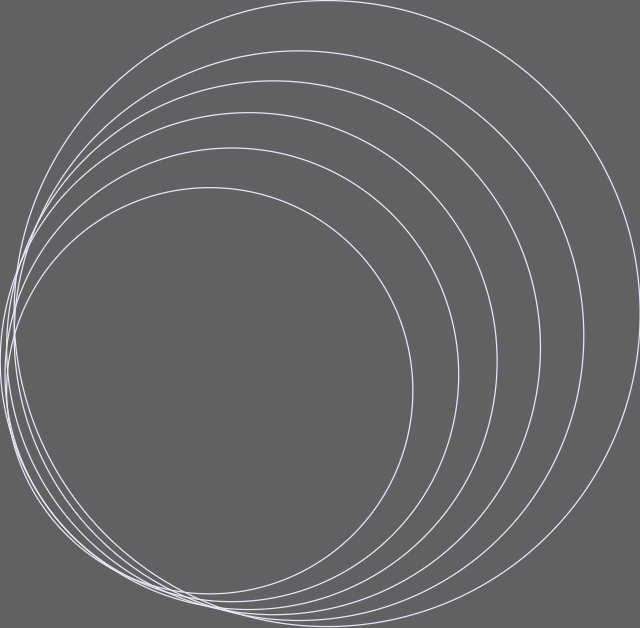
Write a WebGL 1 fragment shader that draws this background.

```glsl
precision highp float;
// Six thin pale rings, nested and leaning to the lower left, on flat grey.

uniform vec2 u_resolution;

const int RING_COUNT = 6;
const float LINE_WIDTH = 0.002;  // in canvas heights
const vec3 BACKGROUND = vec3(0.38);
const vec3 LINE_COLOR = vec3(0.91, 0.90, 0.96);

// Coverage of a circle outline; ring = (centre x, centre y, radius).
float ringCoverage(vec2 p, vec3 ring, float pixel) {
    float dist = abs(length(p - ring.xy) - ring.z);
    return clamp((0.5 * LINE_WIDTH - dist) / pixel + 0.5, 0.0, 1.0);
}

void main() {
    // Units of canvas height, origin at the lower left.
    float pixel = 1.0 / u_resolution.y;
    vec2 p = gl_FragCoord.xy * pixel;

    // Rings from the largest to the smallest.
    vec3 rings[RING_COUNT];
    rings[0] = vec3(0.5209, 0.5007, 0.4984);
    rings[1] = vec3(0.4761, 0.4655, 0.4535);
    rings[2] = vec3(0.4356, 0.4462, 0.4250);
    rings[3] = vec3(0.3960, 0.4250, 0.3956);
    rings[4] = vec3(0.3692, 0.4031, 0.3612);
    rings[5] = vec3(0.3340, 0.3778, 0.3234);

    // Layer the outlines so that crossings grow brighter.
    vec3 color = BACKGROUND;
    for (int i = 0; i < RING_COUNT; i++) {
        color = mix(color, LINE_COLOR, ringCoverage(p, rings[i], pixel));
    }
    gl_FragColor = vec4(color, 1.0);
}
```
